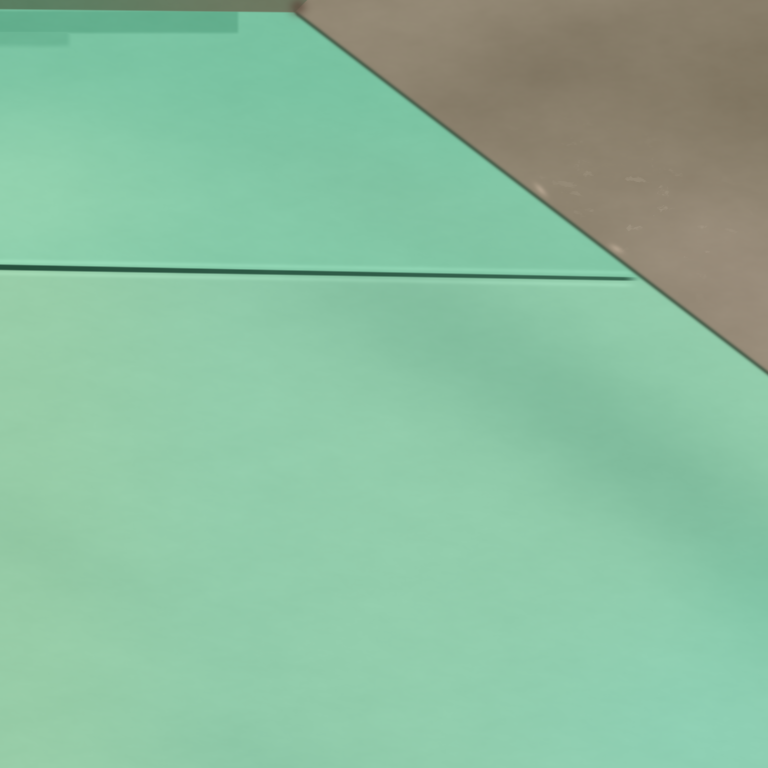
Give the GLSL for this texture, as a WebGL 1 fragment shader.

```glsl
precision highp float;
uniform vec2 u_resolution;

#define EDGE_CORNER vec2(0.384, 0.984)
#define EDGE_SLOPE -0.763
#define SEAM_Y 0.652
#define SEAM_SLOPE -0.0185
#define SEAM_END 0.825
#define MINT vec3(0.572, 0.802, 0.672)
#define TEAL vec3(0.475, 0.765, 0.635)
#define SHADE vec3(0.485, 0.720, 0.600)
#define STONE vec3(0.570, 0.528, 0.452)
#define GROOVE vec3(0.130, 0.290, 0.220)
#define GRAIN 0.012

// Soft elliptical spot, tilted by an angle
float blob(vec2 p, vec2 center, vec2 radius, float angle) {
  vec2 d = p - center;
  float c = cos(angle), s = sin(angle);
  d = vec2(c * d.x + s * d.y, c * d.y - s * d.x) / radius;
  return exp(-dot(d, d));
}

// Antialiased box mask
float box(vec2 p, vec2 lo, vec2 hi, float soft) {
  vec2 m = smoothstep(lo - soft, lo + soft, p) * (1.0 - smoothstep(hi - soft, hi + soft, p));
  return m.x * m.y;
}

// Layered sines, roughly -1 to 1
float ripple(vec2 p) {
  float sum = 0.0, amp = 0.5;
  for (int i = 0; i < 5; i++) {
    sum += amp * sin(p.x + 1.7 * sin(p.y)) * cos(p.y * 1.2 - 0.8 * sin(p.x));
    p = mat2(1.5, 1.1, -1.1, 1.5) * p + 1.3;
    amp *= 0.58;
  }
  return sum;
}

vec3 panelColor(vec2 p, float seam) {
  float upper = smoothstep(-0.004, 0.004, seam);

  // Lower panel: broad diagonal shadow and cooler right corner
  vec3 lower = mix(MINT, SHADE, 0.80 * blob(p, vec2(0.83, 0.40), vec2(0.42, 0.085), -0.60));
  lower = mix(lower, SHADE, 0.40 * blob(p, vec2(0.52, 0.60), vec2(0.25, 0.09), -0.30));
  lower = mix(lower, TEAL, 0.35 * blob(p, vec2(1.02, 0.23), vec2(0.12, 0.10), 0.0));
  lower = mix(lower, SHADE, 0.22 * blob(p, vec2(0.05, 0.29), vec2(0.25, 0.05), -0.5));
  lower = mix(lower, SHADE, 0.25 * blob(p, vec2(0.36, 0.0), vec2(0.18, 0.05), -0.3));
  lower += vec3(0.02, 0.0, -0.015) * (1.0 - smoothstep(0.0, 0.35, p.x));
  lower += vec3(-0.015, 0.010, 0.030) * blob(p, vec2(0.95, 0.03), vec2(0.3, 0.2), 0.0);

  // Upper panel: saturated top fading to a pale left side
  vec3 top = mix(vec3(0.515, 0.785, 0.655), TEAL, smoothstep(0.70, 0.92, p.y));
  top = mix(top, vec3(0.585, 0.83, 0.69), 0.85 * blob(p, vec2(0.0, 0.74), vec2(0.22, 0.13), 0.0));
  top = mix(top, SHADE, 0.25 * blob(p, vec2(0.55, 0.73), vec2(0.25, 0.06), -0.4));

  // Reflected smears under the top border
  float smear = box(p, vec2(-0.1, 0.957), vec2(0.31, 0.986), 0.003);
  smear = max(smear, 0.65 * box(p, vec2(-0.1, 0.940), vec2(0.09, 0.962), 0.005));
  top = mix(top, vec3(0.34, 0.64, 0.51), 0.65 * smear);
  return mix(lower, top, upper);
}

vec3 stoneColor(vec2 p) {
  vec3 col = STONE;
  col = mix(col, vec3(0.49, 0.45, 0.37), 0.75 * blob(p, vec2(1.0, 0.90), vec2(0.30, 0.15), 0.2));
  col = mix(col, vec3(0.50, 0.46, 0.385), 0.6 * blob(p, vec2(0.72, 0.91), vec2(0.22, 0.06), 0.3));
  col = mix(col, vec3(0.625, 0.57, 0.505), 0.65 * blob(p, vec2(0.98, 0.62), vec2(0.20, 0.10), -0.65));
  col += 0.018 * ripple(p * vec2(14.0, 22.0));
  float scuff = smoothstep(0.45, 0.75, ripple(p * vec2(55.0, 90.0)));
  return col + 0.05 * scuff * blob(p, vec2(0.84, 0.73), vec2(0.13, 0.06), -0.5);
}

void main() {
  vec2 p = gl_FragCoord.xy / u_resolution;
  float px = 1.0 / min(u_resolution.x, u_resolution.y);
  float soft = max(0.0015, px);
  float edge = (p.y - EDGE_CORNER.y - EDGE_SLOPE * (p.x - EDGE_CORNER.x))
    / sqrt(1.0 + EDGE_SLOPE * EDGE_SLOPE);
  float seam = p.y - SEAM_Y - SEAM_SLOPE * p.x;

  vec3 col = panelColor(p, seam);

  // Thin groove with pale lips, narrowing to the right
  float seamMask = 1.0 - smoothstep(SEAM_END - 0.015, SEAM_END + 0.01, p.x);
  float halfWidth = mix(0.0035, 0.0022, p.x / SEAM_END);
  float lips = exp(-pow((abs(seam) - 0.008) / 0.003, 2.0));
  col += 0.045 * lips * seamMask;
  float groove = 1.0 - smoothstep(halfWidth - soft, halfWidth + soft, abs(seam));
  col = mix(col, GROOVE, groove * seamMask * mix(0.95, 0.75, p.x));

  // Top border strip
  float borderLine = p.y - mix(0.988, 0.984, p.x / EDGE_CORNER.x);
  vec3 strip = mix(vec3(0.35, 0.49, 0.38), vec3(0.43, 0.47, 0.38), smoothstep(0.0, 0.38, p.x));
  col = mix(col, strip, smoothstep(-soft, soft, borderLine));

  // Stone region with a dark boundary
  float corner = p.x - EDGE_CORNER.x - max(p.y - EDGE_CORNER.y, 0.0);
  float stone = smoothstep(-soft, soft, edge) * smoothstep(-soft, soft, corner);
  col = mix(col, stoneColor(p), stone);
  float edgeLine = exp(-pow(edge / 0.0028, 2.0)) * smoothstep(-0.004, 0.004, p.x - EDGE_CORNER.x);
  col = mix(col, vec3(0.25, 0.33, 0.26), 0.80 * edgeLine);
  col = mix(col, vec3(0.36, 0.29, 0.24), 0.75 * blob(p, vec2(0.388, 0.991), vec2(0.011, 0.010), 0.7));

  // Pale chips along the boundary
  float chips = blob(p, vec2(0.704, 0.753), vec2(0.010, 0.004), -0.8)
    + blob(p, vec2(0.803, 0.676), vec2(0.009, 0.004), -0.5);
  col = mix(col, vec3(0.74, 0.67, 0.59), 0.7 * min(chips, 1.0));

  // Faint surface mottling
  col += GRAIN * (0.6 * ripple(p * vec2(18.0, 38.0)) + 0.4 * ripple(p * vec2(80.0, 150.0)));
  gl_FragColor = vec4(clamp(col, 0.0, 1.0), 1.0);
}
```
